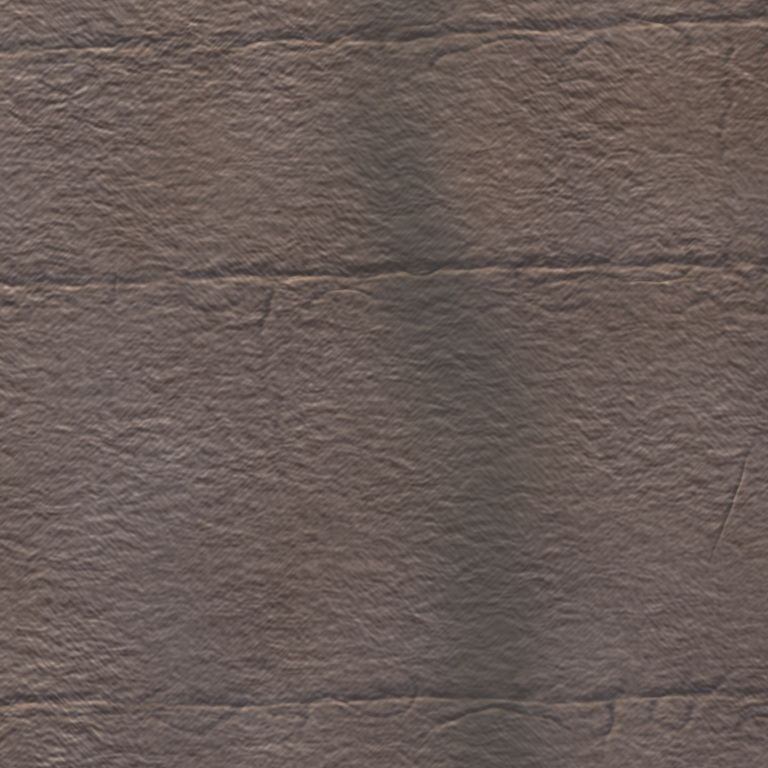
This texture is drawn by a WebGL 1 fragment shader. Its source:

```glsl
precision highp float;
// Weathered brown stone wall: rough blocks, worn joints and a grey damp streak.
// A height field of gradient noise and grooves is lit from above by comparing
// heights on either side of each point; broad noise then tints the stone.
uniform vec2 u_resolution;

vec2 gradientAt(vec2 cell) {
  vec3 q = fract(cell.xyx * vec3(0.1031, 0.1030, 0.0973));
  q += dot(q, q.yzx + 33.33);
  float angle = 6.2832 * fract((q.x + q.y) * q.z);
  return vec2(cos(angle), sin(angle));
}

// Gradient noise, roughly -0.7 to 0.7
float noise(vec2 p) {
  vec2 i = floor(p), f = p - i;
  vec2 u = f * f * f * (f * (f * 6.0 - 15.0) + 10.0);
  float a = dot(gradientAt(i), f);
  float b = dot(gradientAt(i + vec2(1.0, 0.0)), f - vec2(1.0, 0.0));
  float c = dot(gradientAt(i + vec2(0.0, 1.0)), f - vec2(0.0, 1.0));
  float d = dot(gradientAt(i + 1.0), f - 1.0);
  return mix(mix(a, b, u.x), mix(c, d, u.x), u.y);
}

float fbm(vec2 p) {
  float sum = 0.0, amp = 1.0;
  for (int i = 0; i < 4; i++) {
    sum += amp * noise(p);
    p = p * 2.03 + 17.3;
    amp *= 0.5;
  }
  return sum;
}

float groove(float d, float width) {
  return exp(-d * d / (width * width));
}

// Depth of the bed joints, the cracks around them and the faint uprights
float joints(vec2 p) {
  float depth = 0.0;
  vec2 ragged = p + 0.003 * vec2(noise(p * 45.0), noise(p * 45.0 + 20.0));
  float chip = noise(ragged * vec2(10.0, 15.0) + 61.0);
  for (int k = 0; k < 3; k++) {
    float row = float(k);
    float lane = row * 7.3 + 0.4;
    float bed = 0.08 + row * (0.675 - 0.125 * row) + (0.012 + 0.016 * row) * p.x;
    bed += 0.012 * noise(vec2(p.x * 5.0, lane)) + 0.004 * noise(vec2(p.x * 22.0, lane));
    float d = ragged.y - bed;
    float wear = clamp(0.9 + 1.2 * noise(vec2(p.x * 6.0, lane + 3.0)), 0.4, 1.3);
    // Steep lower lip, softer upper lip
    float width = (d < 0.0 ? 0.004 : 0.009) + 0.002 * noise(vec2(p.x * 15.0, lane + 5.0));
    depth += wear * groove(d, width);
    // Chipped outlines wandering near the joint, more to the right
    float near = groove(d + 0.01, 0.035) + 0.5 * groove(d + 0.04, 0.07) * p.x;
    depth += 0.55 * near * groove(chip, 0.06);
    depth += 0.8 * groove(d, 0.03) * noise(p * vec2(28.0, 60.0) + lane);

    float upright = fract(0.77 + 0.59 * row) + 0.05 * noise(vec2(p.y * 9.0, lane));
    float u = ragged.x - upright - 0.012 * noise(vec2(p.y * 40.0, lane));
    float reach = smoothstep(0.0, 0.02, -d) * (1.0 - smoothstep(0.1, 0.33, -d));
    depth += reach * (0.6 + noise(vec2(p.y * 14.0, lane + 2.0))) * groove(u, 0.005);
  }
  // Lone slanted scratch
  float slash = p.x - 0.955 - 0.35 * (p.y - 0.35) + 0.008 * noise(p * 25.0);
  return depth + 0.8 * groove(slash, 0.003) * groove(p.y - 0.35, 0.06);
}

float stoneHeight(vec2 p) {
  vec2 warped = p + 0.008 * vec2(noise(p * 23.0), noise(p * 23.0 + 40.0));
  float swells = noise(warped * vec2(20.0, 38.0) + 70.0);
  float bumps = noise(warped * vec2(42.0, 80.0));
  float grit = noise(warped * vec2(95.0, 160.0) + 9.0);
  // Tooling scratches, rising to the right or the left by patches
  vec2 slanted = vec2(p.x + p.y, p.y - p.x) * 0.7071;
  float rising = noise(slanted * vec2(60.0, 215.0) + 30.0);
  float falling = noise(slanted * vec2(215.0, 60.0) + 90.0);
  float side = smoothstep(-0.2, 0.2, noise(p * 5.0 + 33.0) - 0.12);
  return 0.7 * swells + bumps + 0.55 * grit + 0.38 * mix(rising, falling, side);
}

void main() {
  vec2 p = gl_FragCoord.xy / u_resolution.y;

  // Damp streak drifting right as it runs down
  float streakX = 0.67 - 0.17 * p.y + 0.04 * noise(vec2(p.y * 4.0, 2.5));
  float streakWidth = 0.075 + 0.04 * noise(vec2(p.y * 3.0, 8.5));
  float streak = groove(p.x - streakX, streakWidth);
  streak *= 0.9 + 0.6 * fbm(p * vec2(7.0, 4.0));

  // Relief lit from above; bright crests are stronger than hollows
  vec2 toLight = vec2(0.0002, 0.0016);
  float rough = 1.0 + 0.7 * noise(p * 6.0 + 4.0) + 0.3 * (p.y - p.x);
  rough *= 1.0 - 0.35 * clamp(streak, 0.0, 1.0);
  float relief = rough * (stoneHeight(p - toLight) - stoneHeight(p + toLight));
  relief += 0.3 * relief * max(relief, 0.0);
  float jointDepth = joints(p);
  vec2 raking = vec2(-0.0008, 0.0015);
  float edge = joints(p + raking) - joints(p - raking);

  // Stone tint: broad patches, browner areas, paler towards the upper left
  vec3 stone = vec3(0.416, 0.36, 0.341);
  stone += 0.045 * fbm(p * 4.0 + 11.0) + 0.05 * (p.y - p.x) * p.y;
  stone += vec3(0.012, 0.0, -0.015) * (fbm(p * 3.0 + 25.0) + 0.8 * (p.y - 0.5));
  stone += 0.03 * noise(p * vec2(60.0, 90.0) + 50.0);
  stone += 0.05 * noise(p * vec2(150.0, 190.0) + 80.0);
  stone = mix(stone, vec3(0.335, 0.31, 0.295), 0.8 * clamp(streak, 0.0, 1.0));

  // Warm lit faces and orange lips, cool shaded hollows
  vec3 color = stone + 0.155 * relief * vec3(1.05, 0.96, 0.88);
  color += 0.2 * clamp(edge, -0.25, 0.9) * vec3(1.2, 0.95, 0.7);
  color -= 0.05 * clamp(jointDepth, 0.0, 1.2) * vec3(1.2, 0.95, 0.8);
  // Soft floor keeps the shadows from going black
  vec3 shadow = vec3(0.3, 0.26, 0.245);
  color = mix(color, shadow, 0.45 * step(color, shadow));
  gl_FragColor = vec4(clamp(color, 0.0, 1.0), 1.0);
}
```
